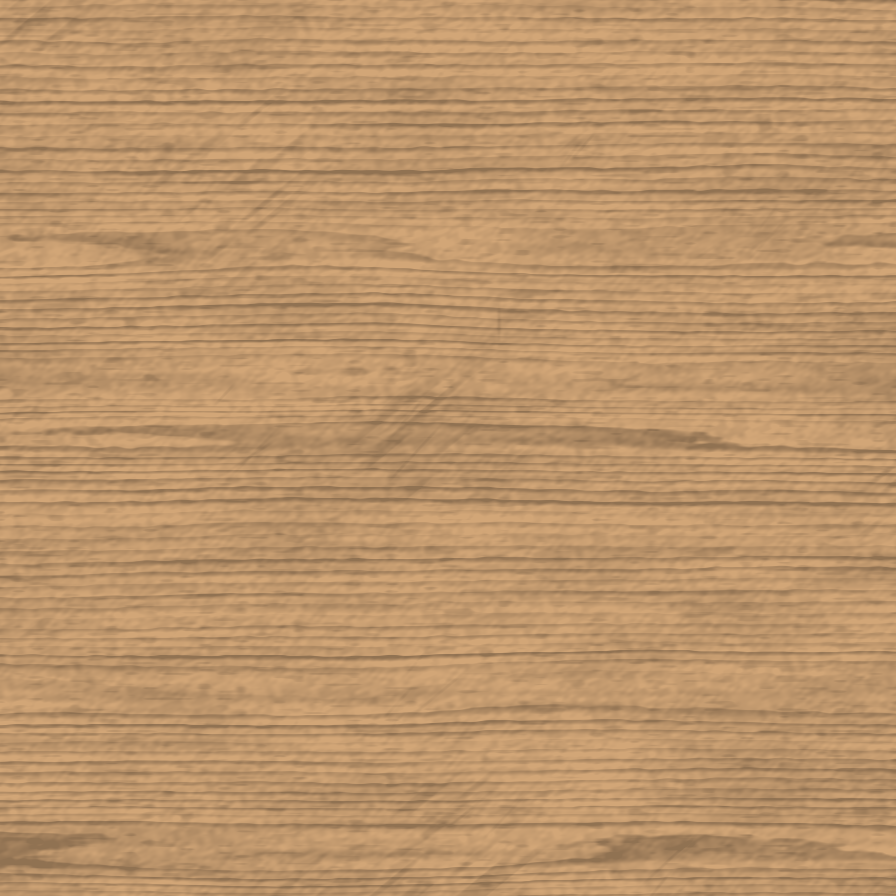
Give the GLSL for this texture, as a WebGL 2 fragment shader.

```glsl
#version 300 es
precision highp float;
// Flat-sawn wood board with horizontal grain. Growth rings are level sets of
// a warped height; flattening its slope inside a few bands opens the rings
// into long lenses. Fibres, pores, speckle and faint scratches go on top.

uniform vec2 u_resolution;
out vec4 fragColor;

const vec3 LIGHT_WOOD = vec3(0.825, 0.652, 0.468);
const vec3 DARK_WOOD = vec3(0.590, 0.465, 0.335);
const float BASE_SHADE = 0.20;
const float RING_COUNT = 78.0;
const float RING_SHADE = 0.78;
const float FIBRE_SHADE = 0.34;
const float SPECKLE_SHADE = 0.36;
const float MOTTLE_SHADE = 0.30;
const float PORE_SHADE = 0.28;
const float HATCH_SHADE = 0.30;
const float SCRATCH_SHADE = 0.26;
const int SCRATCH_COUNT = 28;
const vec2 KNOT = vec2(0.557, 0.638);
// Lens bands: centre height, half width
const vec2 BANDS[5] = vec2[5](vec2(0.725, 0.030), vec2(0.575, 0.034),
    vec2(0.515, 0.026), vec2(0.230, 0.040), vec2(0.055, 0.034));

float hash(vec2 p) {
    vec3 q = fract(p.xyx * 0.1031);
    q += dot(q, q.yzx + 33.33);
    return fract((q.x + q.y) * q.z);
}

float noise(vec2 p) {
    vec2 i = floor(p), f = fract(p);
    f = f * f * (3.0 - 2.0 * f);
    return mix(mix(hash(i), hash(i + vec2(1, 0)), f.x),
               mix(hash(i + vec2(0, 1)), hash(i + vec2(1, 1)), f.x), f.y);
}

vec2 rotate(vec2 p, float a) {
    float c = cos(a), s = sin(a);
    return vec2(c * p.x + s * p.y, c * p.y - s * p.x);
}

// Smooth ring coordinate; its integer part numbers the growth rings
float ringPhase(vec2 p) {
    float h = p.y + 0.014 * noise(p * vec2(2.6, 6.0) + 11.0)
                  + 0.004 * noise(p * vec2(7.0, 22.0) + 37.0);
    for (int i = 0; i < 5; i++) {
        float dy = p.y - BANDS[i].x;
        float seed = float(i) * 17.3 + 5.0;
        float window = exp(-dy * dy / (BANDS[i].y * BANDS[i].y));
        float flatten = mix(0.6, 1.7, noise(vec2(p.x * 2.4 + seed, seed)));
        float bump = noise(vec2(p.x * 3.4 + seed, seed + 8.0)) - 0.5;
        h += window * (0.020 * bump - flatten * dy);
    }
    return h * RING_COUNT;
}

// Each ring darkens slowly, then ends on a sharper edge
float ringShade(vec2 p) {
    float phase = ringPhase(p);
    float blur = fwidth(phase);
    phase += 0.16 * (noise(p * vec2(55.0, 190.0)) - 0.5);
    float id = floor(phase), f = phase - id;
    float fall = clamp(blur, 0.12, 0.35);
    float line = smoothstep(0.38, 0.86, f) * (1.0 - smoothstep(1.0 - fall, 1.0, f));
    float strength = mix(0.3, 1.1, hash(vec2(id, 4.0)));
    strength *= mix(0.5, 1.25, noise(vec2(p.x * 4.0, id * 7.3)));
    return line * strength * (1.0 - smoothstep(0.45, 1.0, blur));
}

// Clusters of slanted strokes
float scratches(vec2 p) {
    float shade = 0.0;
    for (int i = 0; i < SCRATCH_COUNT; i++) {
        float k = float(i), cluster = floor(k / 4.0);
        vec2 centre = vec2(hash(vec2(cluster, 21.0)), hash(vec2(cluster, 52.0)));
        centre += 0.09 * (vec2(hash(vec2(k, 3.0)), hash(vec2(k, 9.0))) - 0.5);
        vec2 q = rotate(p - centre, mix(0.55, 0.95, hash(vec2(k, 14.0))));
        float halfLength = mix(0.015, 0.060, hash(vec2(k, 31.0)));
        float across = 1.0 - smoothstep(0.0004, 0.0026, abs(q.y));
        float along = 1.0 - smoothstep(0.3, 1.0, abs(q.x) / halfLength);
        shade += across * along * mix(0.3, 1.0, hash(vec2(k, 44.0)));
    }
    return min(shade, 1.3) * mix(0.4, 1.0, noise(p * 90.0));
}

// Small dark knot with an upright crack
float knot(vec2 p) {
    vec2 q = p - KNOT;
    float crack = exp(-pow(q.x / 0.0022, 2.0) - pow(q.y / 0.018, 2.0));
    float smear = exp(-pow(q.x / 0.035, 2.0) - pow(q.y / 0.003, 2.0));
    return 0.32 * crack + 0.22 * smear;
}

void main() {
    vec2 p = gl_FragCoord.xy / u_resolution;
    float shade = BASE_SHADE + RING_SHADE * ringShade(p);

    // Long fibres, fine speckle and broad mottling
    shade += FIBRE_SHADE * (noise(p * vec2(5.0, 150.0) + 3.0) - 0.5);
    vec2 slanted = rotate(p, 0.35);
    shade += SPECKLE_SHADE * (noise(slanted * vec2(130.0, 235.0) + 400.0) - 0.5);
    shade += MOTTLE_SHADE * (noise(p * vec2(6.0, 19.0) + 70.0) - 0.5);
    shade += 0.5 * MOTTLE_SHADE * (noise(p * vec2(22.0, 60.0) + 90.0) - 0.5);

    // Short pores along the grain
    shade += PORE_SHADE * smoothstep(0.66, 0.95, noise(p * vec2(48.0, 250.0) + 150.0));

    // Patches of slanted hatching
    float patches = smoothstep(0.55, 0.85, noise(p * vec2(4.0, 6.0) + 210.0));
    float hatch = noise(rotate(p, 0.68) * vec2(14.0, 130.0) + 300.0);
    shade += HATCH_SHADE * patches * smoothstep(0.5, 0.9, hatch);

    shade += SCRATCH_SHADE * scratches(p) + knot(p);
    fragColor = vec4(mix(LIGHT_WOOD, DARK_WOOD, clamp(shade, 0.0, 1.1)), 1.0);
}
```
